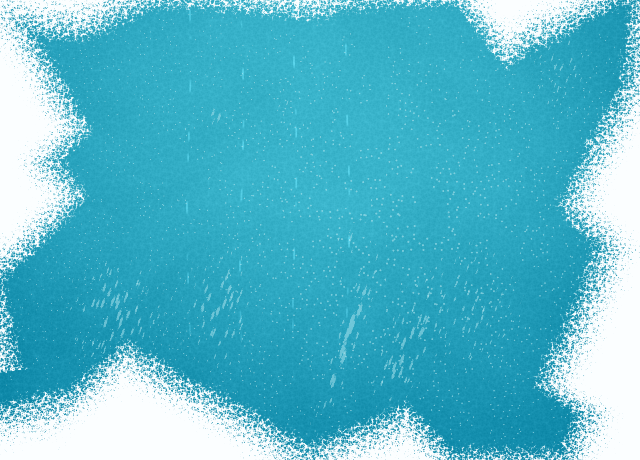
Write a Shadertoy shader that draws this background.

```glsl
// Weathered teal wall with scuffs and specks, framed by ragged white brush strokes.

vec2 hash2(vec2 p) {
    return fract(sin(vec2(dot(p, vec2(127.1, 311.7)), dot(p, vec2(269.5, 183.3)))) * 43758.5);
}

// Cellular noise: distance to the nearest jittered point.
float cells(vec2 p) {
    vec2 base = floor(p), f = p - base;
    float nearest = 4.0;
    for (int y = -1; y <= 1; y++)
    for (int x = -1; x <= 1; x++) {
        vec2 cell = vec2(x, y);
        vec2 gap = cell + hash2(base + cell) - f;
        nearest = min(nearest, dot(gap, gap));
    }
    return sqrt(nearest);
}

// Soft drifting mottle from layered, warped sines.
float mottle(vec2 p) {
    float sum = 0.0, gain = 0.5;
    for (int i = 0; i < 5; i++) {
        p = mat2(1.5, 1.1, -1.1, 1.5) * p + 0.7 * sin(p.yx * 1.3);
        sum += gain * sin(p.x) * sin(p.y);
        gain *= 0.7;
    }
    return sum;
}

// Slanted brush tip: depth at its peak, falling off on either side.
float tip(float along, float peak, float depth, float before, float after) {
    return depth - max((peak - along) * before, (along - peak) * after);
}

float blob(vec2 p, vec2 center, vec2 size) {
    vec2 q = (p - center) / size;
    return exp(-dot(q, q));
}

// Signed reach of the white frame, positive inside the paint.
float frameReach(vec2 p, float width) {
    float left = max(max(tip(p.y, 0.72, 0.20, 0.9, 0.6), tip(p.y, 0.572, 0.19, 1.0, 0.68)),
                     max(tip(p.y, 0.197, 0.053, 6.0, 0.25), tip(p.y, 1.0, 0.07, 0.25, 0.0)));
    float bottom = max(max(tip(p.x, 0.271, 0.265, 0.93, 0.58), tip(p.x, 0.135, 0.145, 0.13, 3.0)),
                       max(tip(p.x, 0.885, 0.123, 0.42, 1.0), 0.022));
    float right = max(max(tip(p.y, 0.556, 0.18, 0.8, 0.49), tip(p.y, 0.16, 0.225, 1.4, 0.4)),
                      max(tip(p.y, 0.0, 0.19, 0.0, 0.5), tip(p.y, 0.77, 0.055, 2.0, 0.12)));
    float top = max(max(tip(p.x, 0.19, 0.085, 0.1, 0.47), tip(p.x, 0.67, 0.04, 0.12, 0.12)),
                    max(tip(p.x, 1.10, 0.15, 1.3, 0.55), 0.012));
    return max(max(left - p.x, bottom - p.y), max(right - width + p.x, top - 1.0 + p.y));
}

void mainImage(out vec4 fragColor, in vec2 fragCoord) {
    float width = 1.39;
    vec2 p = fragCoord / iResolution.xy * vec2(width, 1.0);
    float grain = 0.5 * cells(p * 110.0) + 0.5 * cells(p * 230.0 + 7.0);
    float clouds = mottle(p * 5.0);

    // Wall: light in the upper middle, deeper toward the bottom and corners.
    float shade = smoothstep(0.12, 0.95, length((p - vec2(0.70, 0.74)) * vec2(0.85, 1.1)));
    vec3 color = mix(vec3(0.225, 0.705, 0.795), vec3(0.065, 0.545, 0.67), shade);
    color += 0.018 * clouds + 0.08 * (grain - 0.47);

    // Scuffs: stretched cells leaning to the right, gathered in patches.
    vec2 lean = vec2(p.x - 0.325 * p.y, p.y);
    float patches = 0.95 * blob(lean, vec2(0.669, 0.27), vec2(0.022, 0.17))
                  + 0.70 * blob(lean, vec2(0.80, 0.24), vec2(0.05, 0.13))
                  + 0.65 * blob(p, vec2(0.25, 0.32), vec2(0.10, 0.12))
                  + 0.65 * blob(p, vec2(0.48, 0.33), vec2(0.07, 0.12))
                  + 0.45 * blob(p, vec2(1.03, 0.33), vec2(0.09, 0.16))
                  + 0.40 * blob(p, vec2(1.22, 0.85), vec2(0.07, 0.12))
                  + 0.9 * blob(p, vec2(0.752, 0.475), vec2(0.016, 0.028))
                  + 0.8 * blob(p, vec2(0.47, 0.75), vec2(0.012, 0.025))
                  + 0.7 * blob(p, vec2(0.613, 0.78), vec2(0.012, 0.03));
    float reach = 0.44 * min(patches, 1.1);
    float streaks = cells(lean * vec2(75.0, 20.0)) + 0.35 * (grain - 0.47);
    float scuff = 1.0 - smoothstep(reach - 0.14, reach, streaks);
    color = mix(color, vec3(0.60, 0.86, 0.91), 0.62 * scuff * smoothstep(0.0, 0.25, patches));

    // Fine upright scratches, broken into dashes.
    for (int i = 0; i < 4; i++) {
        float n = float(i);
        float x = 0.41 + 0.115 * n + 0.004 * sin(p.y * 9.0 + n);
        float line = 1.0 - smoothstep(0.0008, 0.003, abs(p.x - x));
        float dash = smoothstep(0.2, 0.7, sin(p.y * 37.0 + n * 2.0) * sin(p.y * 83.0 + n));
        color += 0.11 * line * dash * smoothstep(0.1, 0.4, p.y);
    }

    // Scattered specks, denser right of the middle.
    float density = 0.06 + 0.10 * blob(p, vec2(0.88, 0.48), vec2(0.38, 0.40));
    float speck = 1.0 - smoothstep(density * 0.4, density + 0.05, cells(p * 62.0 + 3.0));
    speck *= step(0.45, hash2(floor(p * 31.0)).x);
    color = mix(color, vec3(0.72, 0.91, 0.94), 0.55 * speck);

    // White frame: thin, grainy paint at the rim, solid further out.
    float paint = frameReach(p, width) + 0.012 * clouds + 0.03 * (grain - 0.47);
    float body = smoothstep(0.0, 0.7, paint * 8.0 + 0.22 + 1.3 * (grain - 0.47));
    float cover = smoothstep(-0.008, 0.012, paint) * body;
    color = mix(color, vec3(0.985, 0.995, 1.0), cover);

    fragColor = vec4(clamp(color, 0.0, 1.0), 1.0);
}
```
